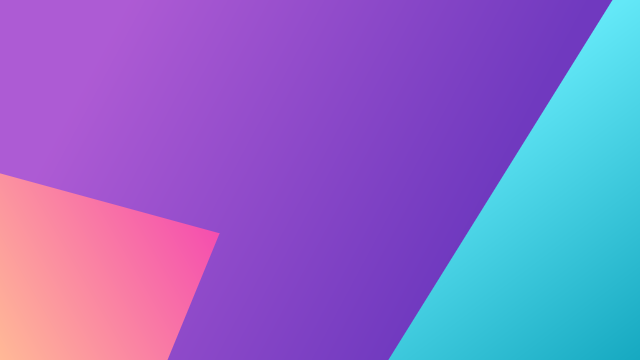
This background is drawn by a Shadertoy shader. Its source:

```glsl
// Signed distance to the line a-b, positive on its right-hand side
float rightOf(vec2 p, vec2 a, vec2 b) {
    vec2 along = normalize(b - a);
    return dot(p - a, vec2(along.y, -along.x));
}

// Linear blend along a direction, between two offsets
vec3 gradient(vec2 p, vec2 direction, float start, float end, vec3 from, vec3 to) {
    float t = (dot(p, normalize(direction)) - start) / (end - start);
    return mix(from, to, clamp(t, 0.0, 1.0));
}

// Antialiased fill of the positive side of a distance
float coverage(float distance) {
    return clamp(distance * iResolution.y + 0.5, 0.0, 1.0);
}

void mainImage(out vec4 fragColor, in vec2 fragCoord) {
    // Height spans 0..1; x is anchored to a 16:9 frame
    vec2 p = fragCoord / iResolution.xy * vec2(16.0 / 9.0, 1.0);

    // Violet backdrop, darkening to the lower right
    vec3 color = gradient(p, vec2(0.88, -0.47), -0.15, 0.97,
                          vec3(0.68, 0.355, 0.83), vec3(0.44, 0.225, 0.75));

    // Cyan panel right of the long diagonal
    vec3 cyan = gradient(p, vec2(0.6, -0.8), 0.24, 1.07,
                         vec3(0.39, 0.91, 0.97), vec3(0.085, 0.66, 0.755));
    float panel = rightOf(p, vec2(1.0787, 0.0), vec2(1.7014, 1.0));
    color = mix(color, cyan, coverage(panel));

    // Peach to pink corner, bounded by two edges meeting at a tip
    vec2 tip = vec2(0.610, 0.352);
    vec3 pink = gradient(p, vec2(0.866, 0.5), 0.0, 0.703,
                         vec3(1.0, 0.725, 0.59), vec3(0.96, 0.305, 0.685));
    float corner = min(rightOf(p, vec2(0.0, 0.5185), tip),
                       rightOf(p, tip, vec2(0.4653, 0.0)));
    color = mix(color, pink, coverage(corner));

    fragColor = vec4(color, 1.0);
}
```
